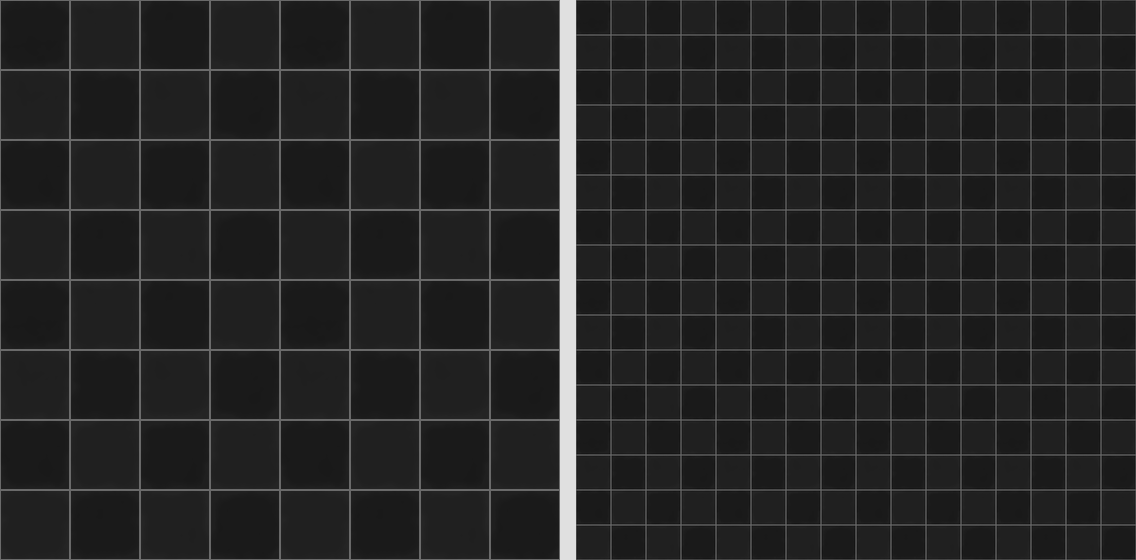
Left: one tile. Right: repeated 2 by 2.
This texture is drawn by a Shadertoy shader. Its source:

```glsl
// Checkerboard of charcoal and near-black square tiles with thin pale grout and softly worn edges.

const float TILES = 8.0;          // tiles across and down
const float WEAR_PERIOD = 4.0;    // tiles before the wear repeats
const float GROUT_WIDTH = 0.0156; // in tile units

const vec3 DARK_TILE   = vec3(0.101);
const vec3 LIGHT_TILE  = vec3(0.125);
const vec3 DARK_WORN   = vec3(0.124);
const vec3 LIGHT_WORN  = vec3(0.143);
const vec3 GROUT_COLOR = vec3(0.65);

float hash(vec2 p) {
    vec3 q = fract(vec3(p.xyx) * 0.1031);
    q += dot(q, q.yzx + 33.33);
    return fract((q.x + q.y) * q.z);
}

float valueNoise(vec2 p) {
    vec2 i = floor(p), f = fract(p);
    f = f * f * (3.0 - 2.0 * f);
    float low  = mix(hash(i), hash(i + vec2(1.0, 0.0)), f.x);
    float high = mix(hash(i + vec2(0.0, 1.0)), hash(i + vec2(1.0)), f.x);
    return mix(low, high, f.y);
}

float fbm(vec2 p) {
    float sum = 0.0, amplitude = 0.5;
    for (int octave = 0; octave < 4; octave++) {
        sum += amplitude * valueNoise(p);
        p = p * 2.0 + 7.3;
        amplitude *= 0.5;
    }
    return sum;
}

// Soft lighter rim with a ragged inner boundary, different for each seed
float edgeWear(vec2 local, vec2 seed) {
    vec2 p = local * 4.0 + seed * 19.0;
    vec2 toSide = min(local, 1.0 - local);
    // Rounded distance to the rim avoids a mitre at the corners
    vec2 inset = max(0.25 - toSide, 0.0);
    float rim = 0.25 - length(inset);
    float ragged = rim + 0.22 * (fbm(p) - 0.47);
    float haze = 1.0 - smoothstep(-0.02, 0.14, ragged);
    float stain = 1.0 - smoothstep(0.03, 0.06, ragged + 0.02);
    return 0.75 * haze + 0.25 * stain;
}

// Pixel coverage of the line around the tile borders
float groutMask(vec2 local, float pixel) {
    vec2 toSide = min(local, 1.0 - local);
    float d = min(toSide.x, toSide.y);
    float coverage = clamp((0.5 * GROUT_WIDTH - d) / pixel + 0.5, 0.0, 1.0);
    return min(coverage, GROUT_WIDTH / pixel);
}

void mainImage(out vec4 fragColor, in vec2 fragCoord) {
    vec2 grid = fragCoord / iResolution.xy * TILES;
    vec2 cell = floor(grid), local = fract(grid);
    float pixel = TILES / min(iResolution.x, iResolution.y);

    // Alternating tiles, light at the origin
    float isDark = mod(cell.x + cell.y, 2.0);
    vec2 seed = mod(cell, WEAR_PERIOD) + 1.0;
    vec3 body = mix(LIGHT_TILE, DARK_TILE, isDark);
    vec3 worn = mix(LIGHT_WORN, DARK_WORN, isDark);

    // Worn rim and faint mottling of the face
    vec3 color = mix(body, worn, edgeWear(local, seed));
    color += 0.006 * (fbm(local * 3.0 + seed * 31.0) - 0.47);

    color = mix(color, GROUT_COLOR, groutMask(local, pixel));
    fragColor = vec4(color, 1.0);
}
```
